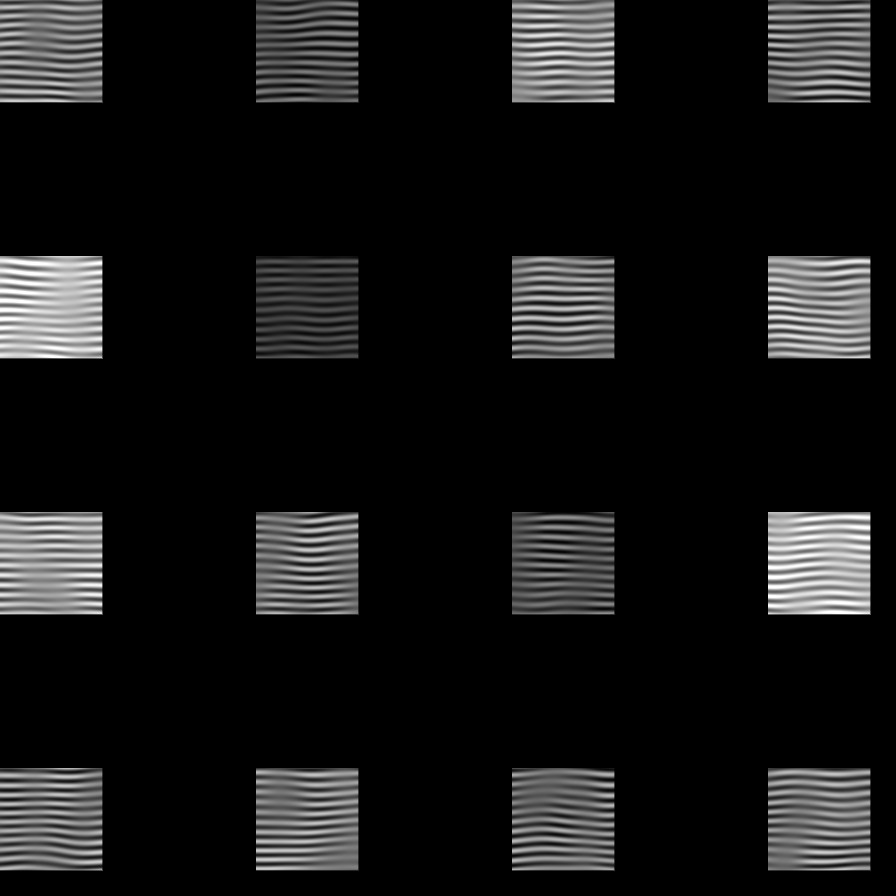
Give the GLSL for this pattern, as a WebGL 1 fragment shader.

```glsl
precision highp float;
// Small grey striped squares on a black ground, set on a wide square lattice.
// Each square holds a sine grating bent by gradient noise; a slow wave over
// the lattice sets its tone, and noise patches fade its stripes.

uniform vec2 u_resolution;

#define REPEATS 3.5         // lattice cells across and down
#define TILE_SIZE 0.4       // side of a square, in cells
#define STRIPES 10.8        // stripe periods per square
#define MEAN_TONE 0.42      // average grey of the squares
#define TONE_SPREAD 0.34    // tone change between squares
#define CONTRAST 0.60       // average stripe strength
#define FADE 1.0            // strength of the contrast patches
#define BEND 0.65           // stripe displacement, in periods
#define SHADE 0.16          // soft light and dark inside a square

const float TAU = 6.2831853;

float hash(vec2 p) {
  vec3 q = fract(vec3(p.xyx) * 0.1031);
  q += dot(q, q.yzx + 33.33);
  return fract((q.x + q.y) * q.z);
}

// Dot product of a random unit gradient with the offset from its corner
float cornerSlope(vec2 corner, vec2 offset) {
  float angle = TAU * hash(corner);
  return dot(vec2(cos(angle), sin(angle)), offset);
}

float gradientNoise(vec2 p) {
  vec2 i = floor(p);
  vec2 f = p - i;
  vec2 w = f * f * f * (f * (f * 6.0 - 15.0) + 10.0);
  vec2 e = vec2(1.0, 0.0);
  float low = mix(cornerSlope(i, f), cornerSlope(i + e.xy, f - e.xy), w.x);
  float high = mix(cornerSlope(i + e.yx, f - e.yx),
                   cornerSlope(i + e.xx, f - e.xx), w.x);
  return mix(low, high, w.y);
}

// Grey level of one square, from a wave that dies out in the last row
float tileTone(vec2 tile) {
  float wave = -cos(2.3 * tile.x - 0.86 * tile.y - 2.04);
  float envelope = cos(0.85 * (tile.y - 1.3));
  return MEAN_TONE + TONE_SPREAD * envelope * wave * abs(wave);
}

// Bent grating inside a square; p runs from 0 to 1, downwards in y
float grating(vec2 p, vec2 tile) {
  vec2 seed = tile * vec2(17.3, 23.7) + 5.4;
  float bend = BEND * gradientNoise(p * vec2(1.6, 1.2) + seed);
  float stripe = cos(TAU * (STRIPES * (1.0 - p.y) + bend - 0.12));

  float patchNoise = gradientNoise(p * vec2(2.2, 1.5) + seed + 91.6);
  float strength = clamp(CONTRAST + FADE * patchNoise, 0.12, 0.92);

  float tone = tileTone(tile);
  float shade = SHADE * gradientNoise(p * 1.8 + seed + 47.2);
  return tone * (1.0 + shade) + strength * min(tone, 0.38) * stripe;
}

void main() {
  // Lattice position, counted from the upper left corner
  vec2 uv = gl_FragCoord.xy / u_resolution;
  vec2 grid = REPEATS * vec2(uv.x, 1.0 - uv.y);
  float margin = 0.5 * (1.0 - TILE_SIZE);
  vec2 tile = floor(grid + margin);
  vec2 local = grid - tile;

  // Smoothed square mask
  vec2 side = abs(local - 0.5 * TILE_SIZE) - 0.5 * TILE_SIZE;
  float pixel = REPEATS / min(u_resolution.x, u_resolution.y);
  float mask = clamp(0.5 - max(side.x, side.y) / pixel, 0.0, 1.0);

  float grey = clamp(grating(local / TILE_SIZE, tile), 0.0, 1.0);
  gl_FragColor = vec4(vec3(grey * mask), 1.0);
}
```
